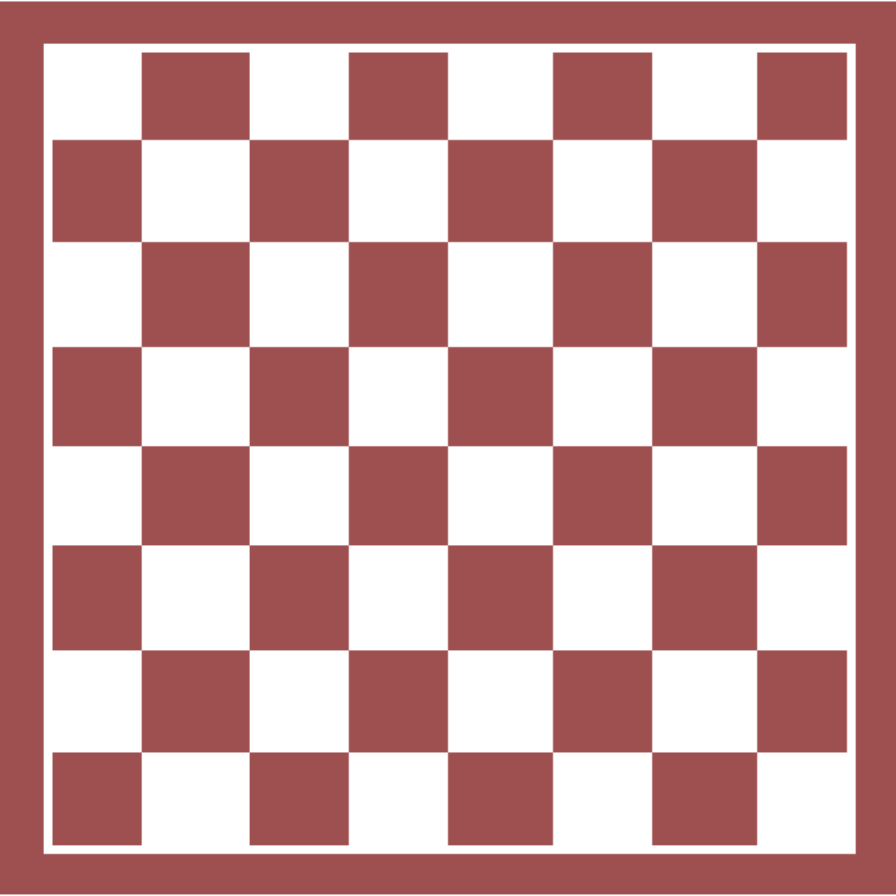
Give the GLSL for this pattern, as a three.js fragment shader.

```glsl
#define RED vec3(0.62, 0.31, 0.31)
#define WHITE vec3(1.0)
#define CENTER vec2(0.5, 0.502)
#define UNIT 0.003255
#define PITCH 35.0
#define SOFTNESS 0.0018
#define FIELD_MIN vec2(0.0586, 0.0566)
#define FIELD_MAX vec2(0.9453, 0.9414)
#define PANEL_MIN vec2(0.0488, 0.0469)
#define PANEL_MAX vec2(0.9551, 0.9512)
#define TRIM_BOTTOM 0.0018
#define TRIM_TOP 0.9984

varying vec2 vUv;

// Smoothed step per axis, one soft edge wide
vec2 edge(vec2 distance) {
  vec2 width = max(fwidth(vUv), vec2(SOFTNESS));
  return clamp(distance / width + 0.5, 0.0, 1.0);
}

float box(vec2 p, vec2 low, vec2 high) {
  vec2 inside = edge(p - low) * edge(high - p);
  return inside.x * inside.y;
}

// Uneven spacing of the inner grid lines, in whole units
vec2 gridOffset(float k) {
  float column = k < 0.0 ? mod(-k, 3.0) : mod(k, 2.0);
  float row = abs(k) < 1.5 ? -k : 0.0;
  return vec2(column, row);
}

// Coverage of red cells: the parity flips at each of seven lines per axis
float checker(vec2 p) {
  vec2 parity = vec2(1.0);
  for (int i = -3; i <= 3; i++) {
    float k = float(i);
    vec2 line = CENTER + UNIT * (PITCH * k + gridOffset(k));
    parity *= 1.0 - 2.0 * edge(p - line);
  }
  return 0.5 + 0.5 * parity.x * parity.y;
}

void main() {
  // Red frame with a fine pale trim above and below
  float frame = box(vUv, vec2(-1.0, TRIM_BOTTOM), vec2(2.0, TRIM_TOP));
  vec3 color = mix(WHITE, RED, frame);

  // White panel holding the checkered field
  color = mix(color, WHITE, box(vUv, PANEL_MIN, PANEL_MAX));
  float cells = checker(vUv) * box(vUv, FIELD_MIN, FIELD_MAX);
  color = mix(color, RED, cells);

  gl_FragColor = vec4(color, 1.0);
}
```
